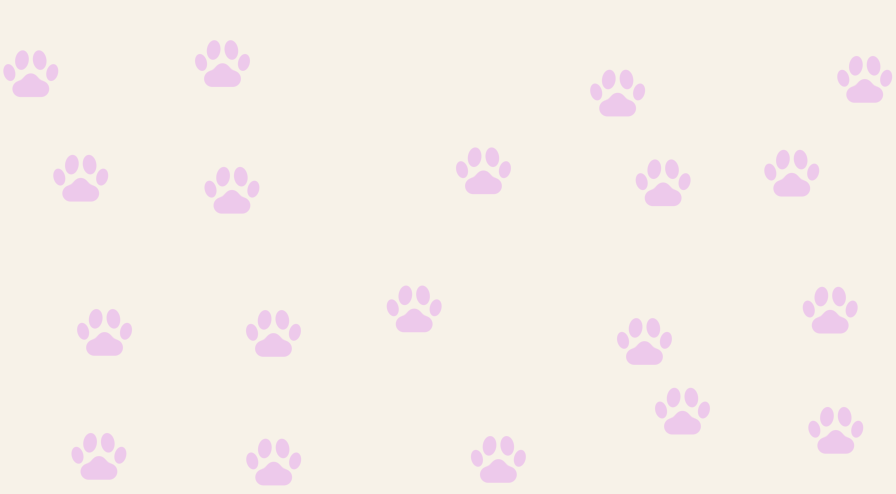
Give the GLSL for this pattern, as a Shadertoy shader.

```glsl
const vec3 CREAM = vec3(0.97, 0.95, 0.91);
const vec3 LILAC = vec3(0.93, 0.79, 0.92);
const vec2 GRID = vec2(5.0, 4.0);
const vec2 EMPTY_CELL = vec2(2.0, 3.0);
const float PAW_RADIUS = 0.056; // half the paw width, in canvas heights

float hash(vec2 p) {
    return fract(sin(dot(p, vec2(127.1, 311.7))) * 43758.5453);
}

vec2 rotate(vec2 p, float angle) {
    float c = cos(angle), s = sin(angle);
    return vec2(c * p.x + s * p.y, c * p.y - s * p.x);
}

float smoothUnion(float a, float b, float blend) {
    float h = max(blend - abs(a - b), 0.0) / blend;
    return min(a, b) - 0.25 * blend * h * h;
}

// Approximate signed distance to an ellipse
float ellipse(vec2 p, vec2 radii) {
    float k = length(p / radii);
    float gradient = length(p / (radii * radii));
    return k * (k - 1.0) / max(gradient, 1e-4);
}

float toe(vec2 p, vec2 center, vec2 radii, float lean) {
    return ellipse(rotate(p - center, lean), radii);
}

// Wide rounded heel blended into a smaller dome
float pad(vec2 p) {
    float heel = length(vec2(max(abs(p.x) - 0.37, 0.0), p.y + 0.56)) - 0.295;
    float dome = length(p - vec2(0.0, -0.28)) - 0.28;
    return smoothUnion(heel, dome, 0.22);
}

// Mirrored paw spanning -1 to 1 across
float paw(vec2 p) {
    p.x = abs(p.x);
    float inner = toe(p, vec2(0.32, 0.48), vec2(0.245, 0.355), 0.14);
    float outer = toe(p, vec2(0.775, 0.03), vec2(0.21, 0.31), -0.25);
    return min(pad(p), min(inner, outer));
}

void mainImage(out vec4 fragColor, in vec2 fragCoord) {
    vec2 uv = fragCoord / iResolution.y;
    vec2 cellSize = vec2(iResolution.x / iResolution.y, 1.0) / GRID;
    vec2 cell = floor(uv / cellSize);

    // Each paw wanders freely but stays inside its own cell
    vec2 room = max(0.5 * cellSize - PAW_RADIUS * vec2(1.08, 0.95), 0.0);
    vec2 wander = 2.0 * vec2(hash(cell + 3.7), hash(cell + 19.3)) - 1.0;
    vec2 center = (cell + 0.5) * cellSize + wander * room;

    float dist = paw((uv - center) / PAW_RADIUS);
    float edge = 0.75 / (iResolution.y * PAW_RADIUS);
    float coverage = 1.0 - smoothstep(-edge, edge, dist);
    if (cell == EMPTY_CELL) coverage = 0.0;

    fragColor = vec4(mix(CREAM, LILAC, coverage), 1.0);
}
```
